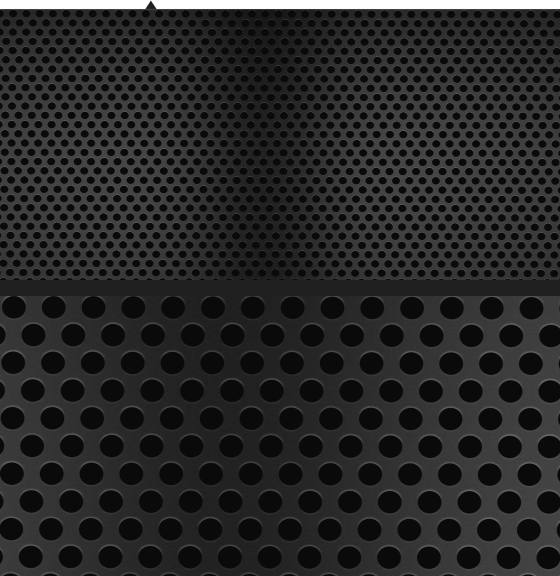
Top: the whole. Bottom: its middle third, enlarged.
Give the GLSL for this texture, as a Shadertoy shader.

```glsl
// Perforated dark metal sheet under a white strip with a small pointer tab.
// Staggered rows of round holes are found by rounding to a lattice; broad
// gradients give the brushed sheen, and each hole has a lit upper rim.

float hash(vec2 p) {
    return fract(sin(dot(p, vec2(127.1, 311.7))) * 43758.545);
}

// Coverage of a shape from its signed distance (negative inside).
float cover(float dist, float pixel) {
    return 1.0 - smoothstep(-0.7 * pixel, 0.7 * pixel, dist);
}

// Two bright lobes beside a dark vertical band, fading up and down.
float sheen(vec2 uv) {
    float band = 1.0 - exp(-pow((uv.x - 0.47) / 0.13, 2.0));
    float fall = 1.0 - 1.6 * pow(uv.y - 0.6, 2.0);
    float sides = 1.0 - 0.7 * pow(uv.x - 0.47, 2.0);
    return 0.05 + 0.235 * mix(0.35, 1.0, band) * fall * sides;
}

void mainImage(out vec4 fragColor, in vec2 fragCoord) {
    float pixel = 1.0 / iResolution.y;
    vec2 p = fragCoord * pixel;              // canvas height is one unit
    p.y = 1.0 - p.y;                         // measured down from the top
    vec2 uv = vec2(fragCoord.x / iResolution.x, p.y);

    // Nearest hole centre on the staggered, slightly sheared lattice
    vec2 pitch = vec2(0.0474, 0.03302);
    float rowY = p.y - 0.0482 - 0.002 * p.x;
    float row = round(rowY / pitch.y);
    float shift = 0.5 * mod(row, 2.0) * pitch.x - 0.0004 * row;
    float rowX = p.x - 0.0469 - shift;
    float column = round(rowX / pitch.x);
    vec2 offset = vec2(rowX, rowY) - vec2(column, row) * pitch;
    float wear = hash(vec2(column, row));
    float hole = length(offset * vec2(0.97, 1.03)) - 0.0137;

    // Metal with faint grain
    float grain = hash(floor(p * 384.0)) - 0.5;
    float metal = sheen(uv) + 0.012 * grain;

    // Rim: bright arc above, weak glint below
    float upward = -offset.y / max(length(offset), 0.0001);
    float arc = smoothstep(0.1, 0.9, upward) + 0.25 * smoothstep(0.4, 1.0, -upward);
    float rim = exp(-pow((hole - 0.0008) / 0.0014, 2.0)) * arc;
    metal += rim * (0.1 + 0.06 * wear);

    vec3 color = mix(vec3(metal), vec3(0.04), cover(hole, pixel));

    // White strip along the top, with the pointer tab rising into it
    color = mix(color, vec3(1.0), cover(p.y - 0.0325, pixel));
    float slope = abs(p.x - 0.539) - 0.66 * (p.y - 0.002);
    float tab = max(slope * 0.83, p.y - 0.0325);
    color = mix(color, vec3(0.12), cover(tab, pixel));

    fragColor = vec4(color, 1.0);
}
```
